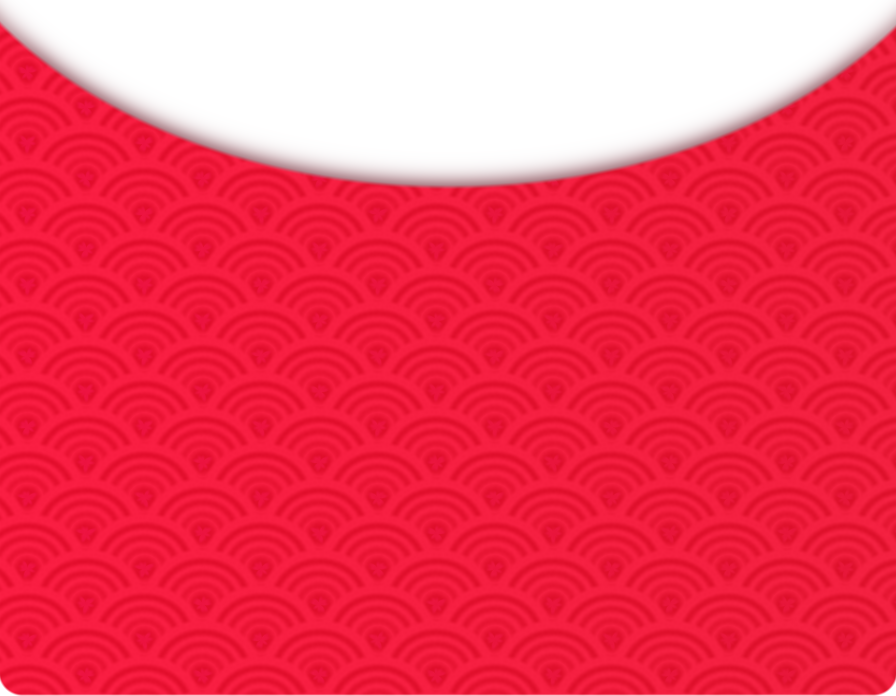
Write a WebGL 1 fragment shader that draws this pattern.

```glsl
precision highp float;

uniform vec2 u_resolution;

const float TAU = 6.2831853;
const vec2 PITCH = vec2(0.1304, 0.0396);   // column and row spacing, canvas width = 1
const vec2 ANCHOR = vec2(0.4870, 0.4192);  // centre of one fan
const vec2 RADII = vec2(0.0658, 0.0612);   // slightly flattened fans

float hash(vec2 cell) {
  return fract(sin(dot(cell, vec2(41.3, 289.1))) * 4375.5);
}

// Distance to the nearest scattered point, about 0 to 1
float cellular(vec2 p) {
  vec2 cell = floor(p);
  float nearest = 1.0;
  for (int j = -1; j <= 1; j++) {
    for (int i = -1; i <= 1; i++) {
      vec2 id = cell + vec2(float(i), float(j));
      vec2 point = id + vec2(hash(id), hash(id + 57.0));
      nearest = min(nearest, length(p - point));
    }
  }
  return nearest;
}

// Depth of the concentric grooves, r = 1 at the rim
float grooves(float r) {
  float rings = 0.5 + 0.5 * cos(TAU * (min(r, 0.89) - 0.78) / 0.22);
  rings *= mix(0.6, 0.95, smoothstep(0.2, 0.8, r)) * smoothstep(0.18, 0.28, r);
  float core = 1.0 - smoothstep(0.12, 0.30, r);
  return max(rings, core);
}

// Ragged three-lobed bud pointing down, different in each cell
float bud(vec2 q, float seed, float blur) {
  float angle = atan(q.y, q.x + 0.0001);
  float lobes = 0.26 * cos(3.0 * (angle + TAU * 0.25) + seed - 0.5)
              + 0.20 * sin(5.0 * angle + seed * TAU)
              + 0.14 * sin(8.0 * angle + seed * 17.0);
  float edge = 0.11 * (1.0 + lobes);
  return 1.0 - smoothstep(edge - blur, edge + blur, length(q));
}

// Overlapping fans, painted from the back row to the front: x = groove, y = bud
vec2 fans(vec2 p, float pixel) {
  vec2 q = p - ANCHOR;
  float topRow = floor(q.y / PITCH.y) + 2.0;
  float blur = 0.03 + pixel / RADII.x;
  vec2 relief = vec2(0.0);
  for (int i = 0; i < 5; i++) {
    float row = topRow - float(i);
    float shift = 0.5 * mod(row, 2.0);
    float column = floor(q.x / PITCH.x - shift + 0.5);
    vec2 local = (q - vec2(column + shift, row) * PITCH) / RADII;
    float r = length(local);
    float inside = 1.0 - smoothstep(1.0 - blur, 1.0 + blur, r);
    vec2 fan = vec2(grooves(r), bud(local, hash(vec2(column, row)), blur));
    relief = mix(relief, fan, inside);
  }
  return relief;
}

float ellipseDistance(vec2 q, vec2 radii) {
  float k = length(q / radii);
  return k * (k - 1.0) / max(length(q / (radii * radii)), 0.0001);
}

float roundedBox(vec2 q, vec2 halfSize, float corner) {
  vec2 d = abs(q) - halfSize + corner;
  return length(max(d, 0.0)) + min(max(d.x, d.y), 0.0) - corner;
}

vec3 paper(vec2 p, float pixel) {
  vec2 relief = fans(p, pixel);
  vec3 ridge = mix(vec3(0.980, 0.115, 0.258), vec3(0.955, 0.128, 0.252), p.x);
  vec3 groove = mix(vec3(0.890, 0.050, 0.170), vec3(0.868, 0.064, 0.166), p.x);
  vec3 budColor = mix(vec3(0.945, 0.075, 0.275), vec3(0.915, 0.095, 0.235), p.x);
  vec3 color = mix(ridge, groove, relief.x);
  color = mix(color, budColor, 0.8 * relief.y);
  return color + 0.01 * (cellular(p * 200.0) - 0.45);
}

void main() {
  float pixel = 1.0 / u_resolution.x;
  vec2 p = gl_FragCoord.xy * pixel;

  // Curved cut-out with a soft shadow cast into it
  float cut = ellipseDistance(p - vec2(0.502, 0.995), vec2(0.612, 0.427));
  float depth = max(-cut, 0.0) / 0.0125;
  float sideFade = mix(0.7, 1.0, smoothstep(0.0, 0.06, min(p.x, 1.0 - p.x)));
  float shadow = exp(-pow(depth, 1.5)) * sideFade;
  vec3 hole = mix(vec3(1.0), vec3(0.67, 0.50, 0.53), shadow);
  float softness = 0.0025 + 0.5 * pixel;
  vec3 color = mix(hole, paper(p, pixel), smoothstep(-softness, softness, cut));

  // Rounded lower corners; the box runs past the top and the sides
  float card = roundedBox(p - vec2(0.5, 0.501), vec2(0.501, 0.5), 0.026);
  color = mix(color, vec3(1.0), smoothstep(-1.5 * pixel, 1.5 * pixel, card));

  gl_FragColor = vec4(color, 1.0);
}
```
